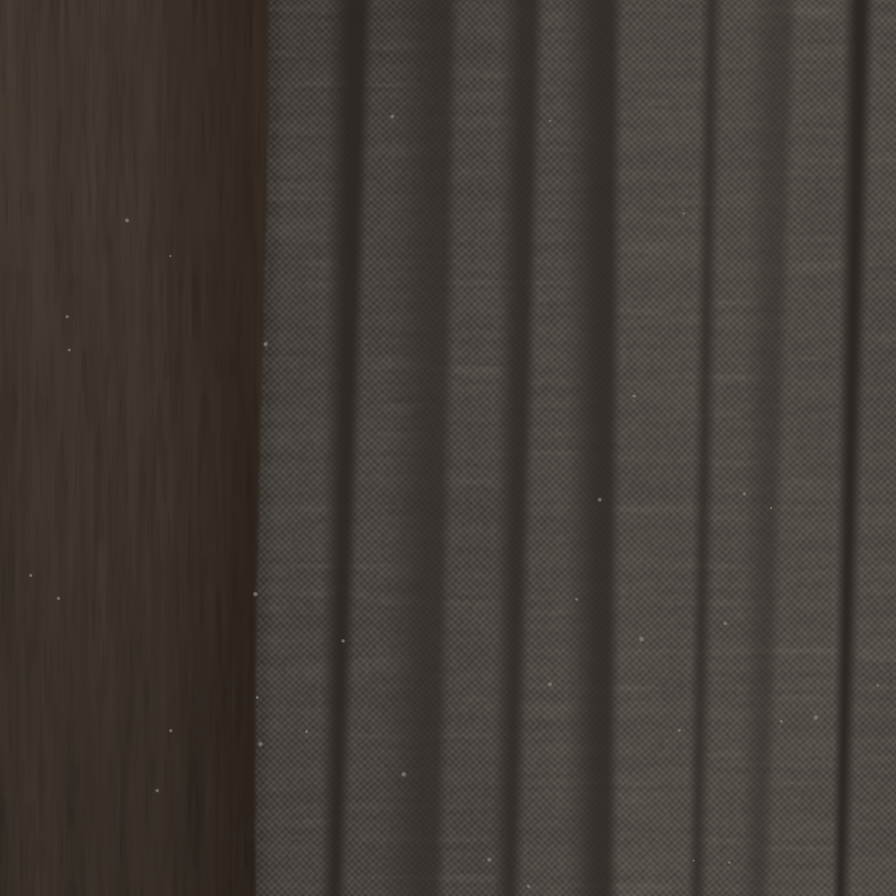
Reproduce this texture procedurally as a three.js fragment shader.

```glsl
varying vec2 vUv;

const float TAU = 6.2831853;

float hash(vec2 p) {
  vec3 q = fract(vec3(p.xyx) * 0.1031);
  q += dot(q, q.yzx + 33.33);
  return fract((q.x + q.y) * q.z);
}

float noise(vec2 p) {
  vec2 i = floor(p);
  vec2 f = fract(p);
  f = f * f * (3.0 - 2.0 * f);
  float low = mix(hash(i), hash(i + vec2(1.0, 0.0)), f.x);
  float high = mix(hash(i + vec2(0.0, 1.0)), hash(i + vec2(1.0, 1.0)), f.x);
  return mix(low, high, f.y);
}

float fbm(vec2 p) {
  float sum = 0.0;
  float gain = 0.5;
  for (int i = 0; i < 4; i++) {
    sum += gain * noise(p);
    p = p * 2.03 + 17.1;
    gain *= 0.5;
  }
  return sum;
}

// Shadow that deepens softly from start to end, then meets the next fold.
// Each pair holds the position at the bottom and at the top.
float valley(vec2 p, vec2 start, vec2 end, float softness, float depth) {
  float a = mix(start.x, start.y, p.y);
  float b = mix(end.x, end.y, p.y);
  float fall = smoothstep(a - softness, mix(a, b, 0.6), p.x);
  float rise = 1.0 - smoothstep(b - 0.005, b + 0.012, p.x);
  return depth * fall * rise;
}

float foldShadow(vec2 p) {
  float s = valley(p, vec2(0.370, 0.376), vec2(0.378, 0.408), 0.016, 0.85);
  s = max(s, valley(p, vec2(0.453, 0.472), vec2(0.488, 0.504), 0.040, 0.55));
  s = max(s, valley(p, vec2(0.562, 0.568), vec2(0.574, 0.599), 0.016, 0.70));
  s = max(s, valley(p, vec2(0.655, 0.652), vec2(0.681, 0.686), 0.030, 0.72));
  s = max(s, valley(p, vec2(0.776, 0.792), vec2(0.781, 0.798), 0.012, 0.65));
  s = max(s, valley(p, vec2(0.842, 0.848), vec2(0.852, 0.882), 0.020, 0.38));
  return max(s, valley(p, vec2(0.936, 0.948), vec2(0.941, 0.967), 0.010, 0.95));
}

// Staggered threads with a slight wander.
float weave(vec2 p, float count) {
  vec2 wander = vec2(noise(p * 28.0), noise(p * 24.0 + 9.0)) * 0.0022;
  vec2 q = (p + wander) * count * TAU;
  return sin(q.x) * sin(q.y);
}

vec3 woodColor(vec2 p) {
  float bend = 0.025 * fbm(p * vec2(5.0, 2.5));
  float broad = fbm(vec2((p.x + bend) * 32.0, p.y * 2.2));
  float fine = fbm(vec2((p.x + bend * 0.3) * 190.0, p.y * 9.0));
  float pores = smoothstep(0.62, 0.85, noise(vec2(p.x * 260.0, p.y * 22.0)));
  float rings = sin((p.x + bend * 2.0) * 210.0 + broad * 5.0);
  float light = 0.98 + 0.22 * (broad - 0.47) + 0.22 * (fine - 0.47);
  light += 0.015 * rings - 0.06 * pores;
  light *= mix(0.91, 1.04, smoothstep(0.0, 0.8, p.y));
  light *= 1.0 - 0.17 * smoothstep(0.13, 0.285, p.x);
  vec3 tint = mix(vec3(0.238, 0.203, 0.171), vec3(0.228, 0.183, 0.147),
                  smoothstep(0.16, 0.29, p.x));
  return tint * light;
}

vec3 clothColor(vec2 p, float edge) {
  float shadow = foldShadow(p);
  vec2 cloth = vec2(p.x + 0.018 * (1.0 - p.y), p.y);
  float threads = weave(cloth, 128.0);
  float slub = noise(vec2(cloth.x * 13.0, cloth.y * 150.0)) - 0.5;
  float streak = smoothstep(0.76, 0.96, noise(vec2(cloth.x * 11.0 + 4.0, cloth.y * 95.0)));
  float grain = noise(cloth * 260.0) - 0.5;
  float light = 0.93 + 0.10 * smoothstep(0.42, 0.75, p.x);
  light *= 1.0 - 0.09 * smoothstep(0.6, 1.0, p.y) * smoothstep(0.7, 0.3, p.x) * 0.5;
  light += 0.10 * (fbm(p * vec2(9.0, 5.0)) - 0.47);
  light *= mix(0.84, 1.0, smoothstep(edge, edge + 0.025, p.x));
  float detail = 0.13 * threads + 0.08 * slub + 0.07 * streak + 0.10 * grain;
  light += detail * (1.0 - 0.65 * shadow);
  vec3 lit = vec3(0.302, 0.282, 0.262) * light;
  vec3 dark = vec3(0.163, 0.145, 0.128) * (0.85 + 0.15 * light);
  return mix(lit, dark, shadow);
}

// Sparse dust, denser toward the floor.
float dust(vec2 p, float cells) {
  vec2 id = floor(p * cells);
  vec2 center = 0.2 + 0.6 * vec2(hash(id + 3.7), hash(id + 41.3));
  float chance = mix(0.13, 0.025, smoothstep(0.1, 0.75, p.y));
  float present = step(hash(id + 71.9), chance);
  float radius = mix(0.0018, 0.0038, hash(id + 12.4));
  float d = length(fract(p * cells) - center) / cells;
  return present * (1.0 - smoothstep(radius * 0.3, radius, d));
}

void main() {
  vec2 p = vUv;
  float edge = mix(0.284, 0.299, smoothstep(0.15, 1.0, p.y));
  edge += 0.0015 * (noise(vec2(p.y * 90.0, 2.0)) - 0.5);
  float cover = smoothstep(edge - 0.002, edge + 0.004, p.x);
  vec3 color = mix(woodColor(p), clothColor(p, edge), cover);
  color = mix(color, vec3(0.56, 0.54, 0.50), 0.7 * dust(p, 19.0));
  gl_FragColor = vec4(color, 1.0);
}
```
